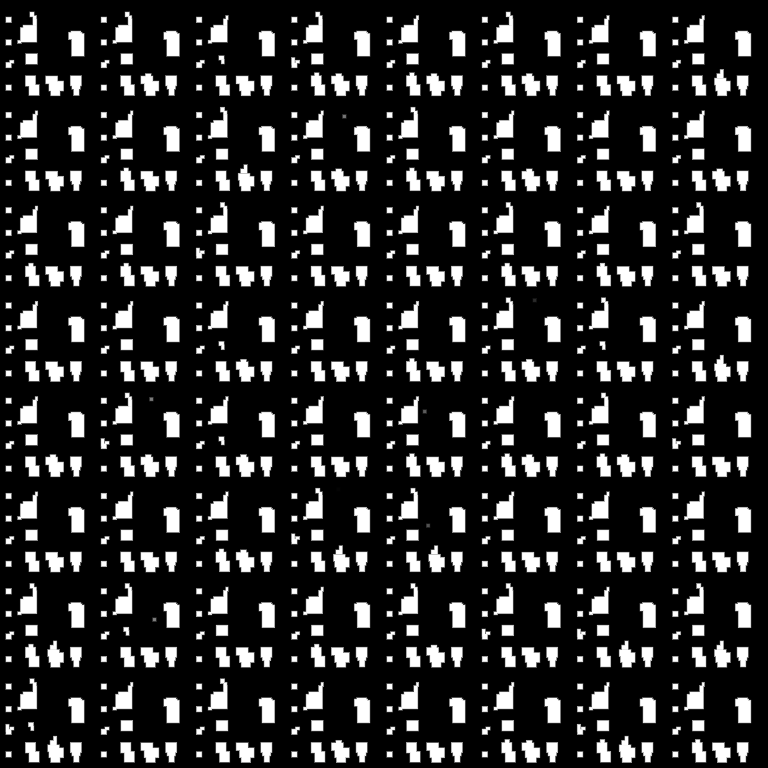
This pattern is drawn by a WebGL 1 fragment shader. Its source:

```glsl
precision highp float;

// Draws an 8 by 8 array of small blocky white figures on black.
// Each figure is a union of box distances on a 32-unit cell grid;
// a hash of the cell index picks worn or altered parts and stray specks.

uniform vec2 u_resolution;

const float REPEATS = 8.0;
const float CELLS_PER_CANVAS = 8.063;
const float UNITS = 32.0;
const float TOP_MARGIN = 2.0;

float hash(vec2 cell, float salt) {
    vec3 p = fract(vec3(cell.xyx + salt * 7.13) * vec3(0.1031, 0.1030, 0.0973));
    p += dot(p, p.yzx + 33.33);
    return fract((p.x + p.y) * p.z);
}

// Signed distance to a box given as left, top, right, bottom (y down)
float box(vec2 p, vec4 edges) {
    vec2 d = max(edges.xy - p, p - edges.zw);
    return length(max(d, 0.0)) + min(max(d.x, d.y), 0.0);
}

// Column of four dots, the third with a small tick
float dotColumn(vec2 p, bool worn) {
    float d = box(p, vec4(3.2, 18.2, 4.7, 19.3));
    for (int i = 0; i < 4; i++) {
        vec2 center = vec2(2.9, 4.65 + 7.6 * float(i));
        d = min(d, box(p, vec4(center - 0.95, center + 0.95)));
    }
    if (worn) d = min(d, box(p, vec4(1.9, 17.3, 3.1, 20.0)));
    return d;
}

// Square body with a foot and an antenna, sometimes hooked
float antennaBlock(vec2 p, bool hooked) {
    float d = box(p, vec4(6.8, 7.2, 12.4, 12.2));
    d = min(d, box(p, vec4(7.7, 6.4, 12.4, 9.0)));
    d = min(d, box(p, vec4(5.9, 11.5, 7.2, 12.6)));
    d = min(d, box(p, vec4(11.0, 4.3, 12.4, 6.8)));
    vec4 tip = hooked ? vec4(10.0, 2.0, 11.5, 3.7) : vec4(11.8, 3.2, 12.7, 4.7);
    d = min(d, box(p, tip));
    if (hooked) d = min(d, box(p, vec4(11.0, 3.2, 12.3, 4.7)));
    return d;
}

// Small square, occasionally eroded to a chip
float smallSquare(vec2 p, bool eroded) {
    if (!eroded) return box(p, vec4(8.6, 16.0, 12.6, 19.6));
    return min(box(p, vec4(9.5, 16.7, 11.3, 18.2)),
               box(p, vec4(10.3, 17.8, 11.4, 19.5)));
}

float door(vec2 p) {
    return min(box(p, vec4(23.0, 8.8, 27.6, 11.3)),
           min(box(p, vec4(23.8, 8.4, 27.2, 10.0)),
               box(p, vec4(24.0, 9.2, 28.3, 16.9))));
}

float steppedBlob(vec2 p, bool raised) {
    float d = box(p, vec4(8.5, 23.4, 12.0, 27.0));
    d = min(d, box(p, vec4(9.7, 26.4, 13.2, 30.1)));
    if (raised) d = min(d, box(p, vec4(9.6, 22.4, 11.2, 24.0)));
    return d;
}

// Leaning blob; growth 0 is flat, 1 adds a bump, 2 a tall peak
float leaningBlob(vec2 p, float growth) {
    vec4 top = growth > 1.5 ? vec4(16.0, 24.2, 20.0, 26.6)
                            : vec4(15.3, 23.5, 19.4, 26.2);
    float d = min(box(p, top), box(p, vec4(16.4, 25.2, 21.4, 28.6)));
    d = min(d, box(p, vec4(17.0, 28.0, 20.2, 30.2)));
    if (growth > 0.5) d = min(d, box(p, vec4(16.8, 22.7, 18.8, 24.4)));
    if (growth > 1.5) d = min(d, box(p, vec4(17.9, 21.3, 19.1, 24.4)));
    return d;
}

float goblet(vec2 p) {
    return min(box(p, vec4(23.6, 23.4, 27.4, 26.9)),
           min(box(p, vec4(24.1, 26.0, 27.0, 28.0)),
               box(p, vec4(24.7, 27.5, 26.6, 30.1))));
}

float figure(vec2 p, vec2 cell) {
    float growth = step(0.58, hash(cell, 3.0)) + step(0.84, hash(cell, 3.0));
    float d = dotColumn(p, hash(cell, 5.0) < 0.2);
    d = min(d, antennaBlock(p, hash(cell, 1.0) < 0.28));
    d = min(d, smallSquare(p, hash(cell, 2.0) < 0.09));
    d = min(d, steppedBlob(p, hash(cell, 4.0) < 0.25));
    d = min(d, leaningBlob(p, growth));
    return min(d, min(door(p), goblet(p)));
}

float coverage(float d, float softness) {
    return 1.0 - smoothstep(-softness, softness, d);
}

void main() {
    vec2 uv = gl_FragCoord.xy / u_resolution;
    vec2 grid = vec2(uv.x, 1.0 - uv.y) * CELLS_PER_CANVAS;
    grid.y -= TOP_MARGIN / UNITS;
    vec2 cell = floor(grid);
    vec2 p = fract(grid) * UNITS;
    float pixel = CELLS_PER_CANVAS * UNITS / min(u_resolution.x, u_resolution.y);
    float softness = max(0.3, 0.7 * pixel);

    float ink = coverage(figure(p, cell), softness);

    // Rare stray specks of varied strength
    vec2 speck = vec2(14.0 + 6.0 * hash(cell, 6.0), 1.0 + 18.0 * hash(cell, 7.0));
    float strength = 0.5 * smoothstep(0.86, 1.0, hash(cell, 8.0));
    ink = max(ink, strength * coverage(box(p, vec4(speck - 0.6, speck + 0.6)), softness));

    vec2 inside = step(vec2(0.0), cell) * step(cell, vec2(REPEATS - 1.0));
    gl_FragColor = vec4(vec3(ink * inside.x * inside.y), 1.0);
}
```
